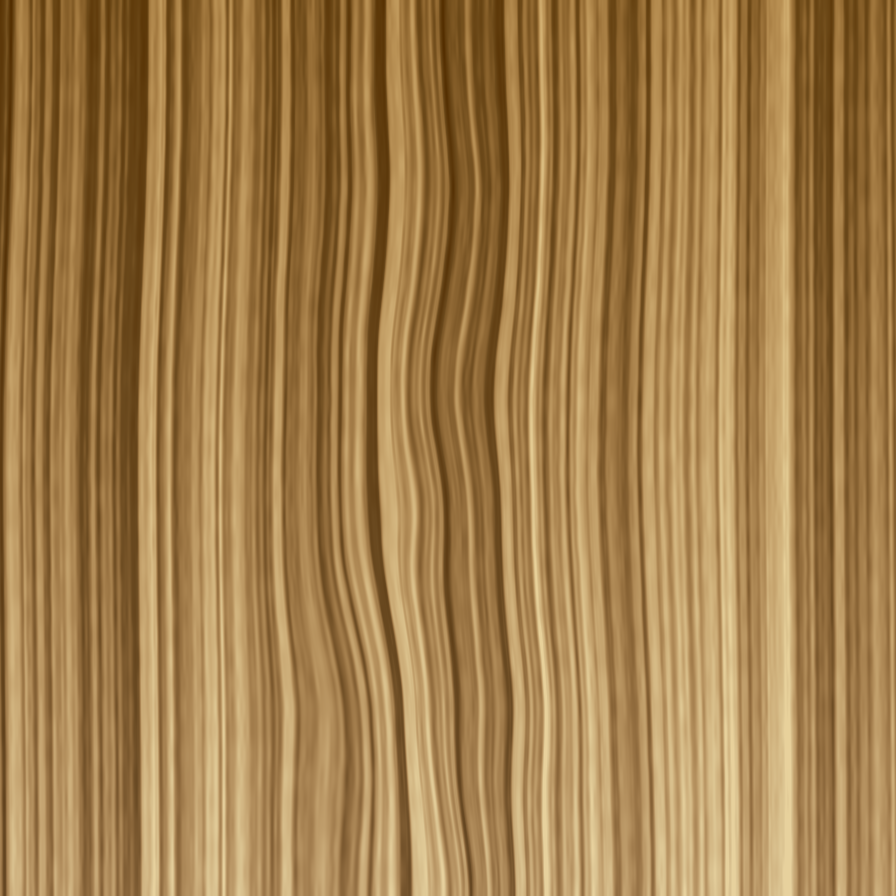
Reproduce this texture procedurally as a WebGL 1 fragment shader.

```glsl
precision highp float;
// Zebrawood veneer: upright wavy grain with pale streaks, darker towards the top.
uniform vec2 u_resolution;

const vec3  DARK_WOOD   = vec3(0.42, 0.29, 0.12);
const vec3  PALE_WOOD   = vec3(0.87, 0.77, 0.55);
const vec3  WARM_TINT   = vec3(0.033, -0.004, -0.02);  // added to the middle tones
const vec3  GOLD_TOP    = vec3(0.02, 0.0, -0.05);      // hue shift from bottom to top
const float GROUND_TONE = 0.36;
const float STREAK_TONE = 0.73;
const float LIGHT_FALL  = 0.46;   // tone lost from bottom to top
const float BAND_PERIOD = 0.202;  // broad light and dark bands
const float BAND_DARK_X = 0.12;
const float VEIN_FREQ   = 46.0;
const float THREAD_FREQ = 88.0;
const float LINE_FREQ   = 150.0;
const float HAIR_FREQ   = 245.0;
const float STREAK_FREQ = 13.0;   // pale streaks across the canvas
const float STREAK_EDGE = 0.0021;
const float SWELL_X     = 0.48;   // centre and width of the wavy zone
const float SWELL_WIDTH = 0.13;

float hash(vec2 p) {
  vec3 q = fract(p.xyx * 0.1031);
  q += dot(q, q.yzx + 33.33);
  return fract((q.x + q.y) * q.z);
}

// Noise centred on zero
float sway(vec2 p) {
  vec2 cell = floor(p);
  vec2 f = fract(p);
  f = f * f * (3.0 - 2.0 * f);
  float low  = mix(hash(cell), hash(cell + vec2(1.0, 0.0)), f.x);
  float high = mix(hash(cell + vec2(0.0, 1.0)), hash(cell + 1.0), f.x);
  return mix(low, high, f.y) - 0.5;
}

// The same across the grain only, so that lines run unbroken
float grain(float x, float seed) {
  float cell = floor(x);
  float f = smoothstep(0.0, 1.0, x - cell);
  return mix(hash(vec2(cell, seed)), hash(vec2(cell + 1.0, seed)), f) - 0.5;
}

// Sideways shift of the grain: slow drift everywhere, waves in the swell
float bend(vec2 uv) {
  float offset = (uv.x - SWELL_X) / SWELL_WIDTH;
  float swell = exp(-offset * offset);
  float loosened = 1.0 - smoothstep(0.45, 1.0, uv.y);
  float drift = sway(vec2(uv.x * 4.5, uv.y * 1.7) + 11.0) * 0.03 * loosened;
  float wave = sway(vec2(uv.x * 8.0, uv.y * 5.0) + 37.0) * 0.042;
  wave += sway(vec2(uv.x * 15.0, uv.y * 9.0) + 71.0) * 0.012;
  return drift + wave * swell * mix(0.3, 1.0, loosened);
}

// x: cover of the pale streaks, y: thin dark seams along their sides
vec2 streaks(float u) {
  float cell = floor(u * STREAK_FREQ);
  vec2 cover = vec2(0.0);
  for (int i = -1; i <= 1; i++) {
    float id = cell + float(i);
    float centre = (id + 0.15 + 0.7 * hash(vec2(id, 5.0))) / STREAK_FREQ;
    float halfWidth = mix(0.0025, 0.0085, hash(vec2(id, 19.0)));
    float strength = mix(0.7, 1.0, hash(vec2(id, 43.0)));
    float gap = abs(u - centre) - halfWidth;
    float body = 1.0 - smoothstep(-STREAK_EDGE, STREAK_EDGE, gap);
    float seam = 1.0 - smoothstep(0.0, 0.0027, abs(gap - 0.0036));
    cover = max(cover, vec2(body * strength, seam));
  }
  return cover;
}

void main() {
  vec2 uv = gl_FragCoord.xy / u_resolution;
  float u = uv.x + bend(uv);

  // Broad bands, uneven in width and depth
  float phase = 6.2832 * (u - BAND_DARK_X) / BAND_PERIOD + 1.6 * grain(u * 7.0, 3.0);
  float band = -0.3 * cos(phase) + 0.3 * grain(u * 13.0, 9.0);

  // Grain from veins down to hairlines
  float vein = grain(u * VEIN_FREQ + 60.0, 7.0);
  float thread = grain(u * THREAD_FREQ + 80.0, 13.0);
  float line = grain(u * LINE_FREQ + 90.0, 23.0);
  float hair = grain(u * HAIR_FREQ + 70.0, 51.0);
  float pore = sway(vec2(u * 330.0 + 50.0, uv.y * 38.0));

  // Dark bands carry calmer lines
  float lineContrast = mix(0.6, 1.15, smoothstep(-0.35, 0.1, band));
  float fine = thread * 0.28 + line * 0.74 + hair * 0.58;
  float ground = GROUND_TONE + band * 0.36 + vein * 0.2 + fine * lineContrast;

  // Pale streaks and their seams
  vec2 streak = streaks(u);
  ground -= streak.y * 0.16;
  float pale = STREAK_TONE + vein * 0.08 + fine * 0.22;
  float tone = mix(ground, pale, streak.x);

  // Light from below, and short pores
  tone += (0.5 - uv.y) * LIGHT_FALL + pore * 0.12;
  tone = min(max(tone, tone * 0.45), 1.1); // darkest lines are held back

  vec3 wood = mix(DARK_WOOD, PALE_WOOD, tone);
  float middle = clamp(4.0 * tone * (1.0 - tone), 0.0, 1.0);
  wood += WARM_TINT * middle + GOLD_TOP * (uv.y - 0.5);
  gl_FragColor = vec4(clamp(wood, 0.0, 1.0), 1.0);
}
```
